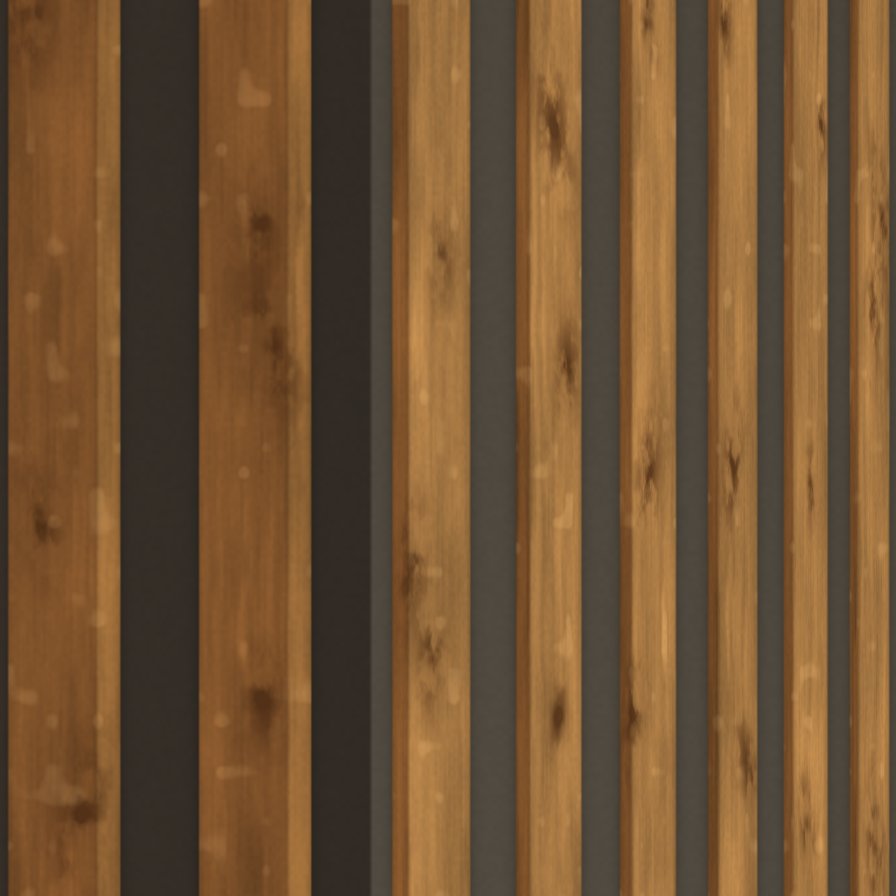
Reproduce this texture procedurally as a three.js fragment shader.

```glsl
// Vertical oak slats on a dark grey wall that folds at an inner corner and recedes to the right.
varying vec2 vUv;

const float CORNER = 0.414;
const float SOFT = 0.0016;
const int LEFT_SLATS = 2;
const int SLATS = 8;

const vec3 WALL_SHADE = vec3(0.205, 0.178, 0.152);
const vec3 WALL_LIT = vec3(0.312, 0.284, 0.245);
const vec3 OAK_SHADE = vec3(0.49, 0.315, 0.16);
const vec3 OAK_MID = vec3(0.58, 0.40, 0.21);
const vec3 OAK_LIT = vec3(0.66, 0.475, 0.265);
const vec3 KNOT = vec3(0.28, 0.16, 0.075);

float hash(vec2 p) {
  vec3 q = fract(p.xyx * 0.1031);
  q += dot(q, q.yzx + 33.33);
  return fract((q.x + q.y) * q.z);
}

float noise(vec2 p) {
  vec2 i = floor(p);
  vec2 f = fract(p);
  f = f * f * (3.0 - 2.0 * f);
  float low = mix(hash(i), hash(i + vec2(1.0, 0.0)), f.x);
  float high = mix(hash(i + vec2(0.0, 1.0)), hash(i + 1.0), f.x);
  return mix(low, high, f.y);
}

float fbm(vec2 p) {
  float sum = 0.0;
  float gain = 0.53;
  for (int i = 0; i < 4; i++) {
    sum += gain * noise(p);
    p = p * 2.03 + 11.7;
    gain *= 0.5;
  }
  return sum;
}

// 1 to the right of the edge, 0 to the left
float edge(float at, float x, float soft) {
  return smoothstep(at - soft, at + soft, x);
}

// Left side, fold between the two faces, right side
vec3 slatSpan(float i) {
  float k = i - float(LEFT_SLATS);
  if (k < 0.0) {
    float start = 0.009 + 0.213 * i;
    return start + vec3(0.0, 0.099, 0.1255);
  }
  float start = 0.4375 + 0.1517 * k / (1.0 + 0.097 * k);
  float width = 0.0875 / (1.0 + 0.194 * k);
  return start + width * vec3(0.0, 0.21, 1.0);
}

// Elongated dark figure with a small tight core
float knots(vec2 p, float seed) {
  float dark = 0.0;
  for (int i = 0; i < 3; i++) {
    vec2 key = vec2(seed * 7.0 + 3.0, float(i) * 13.0 + 5.0);
    float height = (float(i) + hash(key)) / 3.0;
    vec2 d = p - vec2(0.15 + 0.7 * hash(key + 1.7), height);
    d.x += d.y * 4.0 * (hash(key + 4.1) - 0.3);
    float size = 0.5 + 0.6 * hash(key + 8.3);
    vec2 s = d / (size * vec2(0.22, 0.075));
    float ragged = smoothstep(0.35, 0.7, fbm(p * vec2(7.0, 32.0) + seed * 9.0));
    dark += exp(-dot(s, s)) * (0.12 + 0.62 * ragged);
    vec2 c = d / vec2(0.07, 0.009);
    dark += 0.4 * exp(-dot(c, c));
  }
  return min(dark, 0.8);
}

// p.x runs across one slat, p.y up the canvas
vec3 wood(vec2 p, float seed, vec3 base) {
  vec2 shift = vec2(seed * 19.0, seed * 31.0);
  float cloud = fbm(p * vec2(2.2, 6.0) + shift);
  float streak = noise(vec2(p.x * 13.0 + cloud * 4.0, p.y * 3.0) + shift);
  float fibre = noise(p * vec2(34.0, 14.0) + shift);
  float fleck = noise(p * vec2(30.0, 190.0) + shift);
  float tone = 1.0 + 0.36 * (cloud - 0.5) + 0.13 * (streak - 0.5);
  tone += 0.07 * (fibre - 0.5) + 0.05 * (fleck - 0.5);
  float nick = smoothstep(0.8, 0.97, noise(p * vec2(5.0, 36.0) + shift + 40.0));
  vec3 color = mix(base * tone, KNOT, knots(p, seed));
  return color + nick * vec3(0.07, 0.065, 0.05);
}

vec3 wall(vec2 p) {
  vec3 shade = WALL_SHADE * (1.06 - 0.3 * p.x);
  vec3 lit = WALL_LIT * (1.03 - 0.05 * p.y);
  vec3 color = mix(shade, lit, edge(CORNER, p.x, 0.003));
  return color * (0.98 + 0.04 * noise(p * 170.0));
}

void main() {
  vec3 color = wall(vUv);
  for (int i = 0; i < SLATS; i++) {
    float id = float(i);
    bool nearSide = i < LEFT_SLATS;
    vec3 span = slatSpan(id);
    float u = (vUv.x - span.x) / (span.z - span.x);
    float body = edge(span.x, vUv.x, SOFT) * (1.0 - edge(span.z, vUv.x, SOFT));

    // Contact shadow on the wall beside the slat
    float gap = max(max(span.x - vUv.x, vUv.x - span.z), 0.0);
    color *= 1.0 - 0.17 * exp(-gap / 0.006);

    // Two faces meeting at a soft fold, with darker outer arrises
    float face = edge(span.y, vUv.x, 0.0025);
    vec3 base = mix(OAK_SHADE, nearSide ? OAK_MID : OAK_LIT, face);
    float crease = exp(-pow((vUv.x - span.y) / 0.003, 2.0));
    float rim = exp(-min(vUv.x - span.x, span.z - vUv.x) / 0.003);
    base *= 1.0 - 0.1 * crease - 0.18 * min(rim, 1.0);
    color = mix(color, wood(vec2(u, vUv.y), id + 1.0, base), body);
  }
  gl_FragColor = vec4(color, 1.0);
}
```
